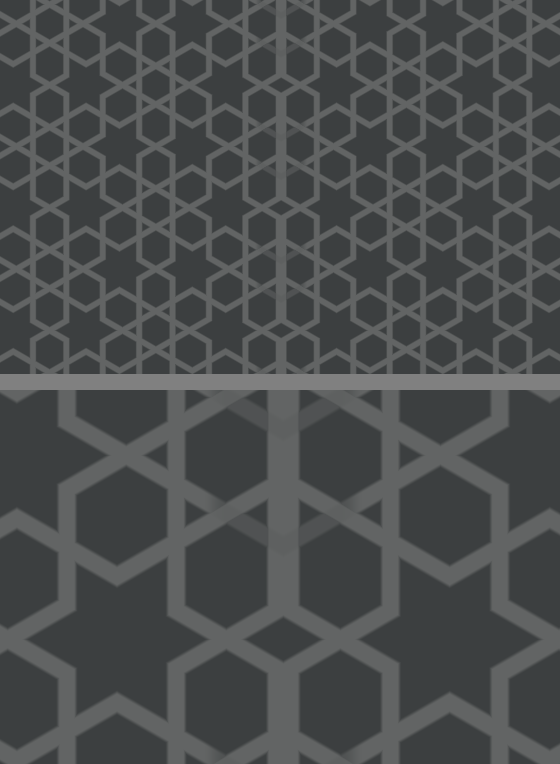
Top, the full canvas; bottom, a detail of the centre.
Reproduce this pattern procedurally as a Shadertoy shader.

```glsl
const float SQRT3 = 1.7320508;
const float PERIOD = 0.328;        // vertical repeat, in canvas heights
const float HALF_WIDTH = 0.136;    // lengths from here on are in repeats
const float HALF_STROKE = 0.0243;
const float SEAM_REACH = 0.19;
const vec3 GROUND = vec3(0.235, 0.247, 0.25);
const vec3 LINE = vec3(0.385, 0.393, 0.392);

vec2 rotate(vec2 p, float angle) {
    float c = cos(angle), s = sin(angle);
    return vec2(c * p.x - s * p.y, s * p.x + c * p.y);
}

// Offset from the nearest centre of a triangular lattice
vec2 latticeOffset(vec2 p) {
    vec2 cell = vec2(SQRT3, 1.0);
    vec2 a = mod(p + 0.5 * cell, cell) - 0.5 * cell;
    vec2 b = mod(p, cell) - 0.5 * cell;
    return dot(a, a) < dot(b, b) ? a : b;
}

// Upright hexagon stretched so that its tips meet the next repeat
float longHexagon(vec2 p, float halfWidth) {
    p = abs(p);
    float tips = dot(p, vec2(0.5, 0.5 * SQRT3)) - 0.25 * SQRT3;
    return max(p.x - halfWidth, tips);
}

float outline(float d, float halfStroke, float soft) {
    return 1.0 - smoothstep(-soft, soft, abs(d) - halfStroke);
}

void mainImage(out vec4 fragColor, in vec2 fragCoord) {
    vec2 uv = fragCoord / iResolution.y;
    float aspect = iResolution.x / iResolution.y;
    float soft = max(1.0 / iResolution.y, 0.002) / PERIOD;

    // Mirror the lattice about the vertical seam
    float seamDistance = abs(uv.x - 0.5 * aspect - 0.003) / PERIOD;
    vec2 p = vec2(seamDistance - 0.155, (uv.y - 0.6084) / PERIOD);
    vec2 local = latticeOffset(p);

    // Three crossed hexagons form each rosette
    float ink = 0.0;
    float slant = 0.0;
    for (int i = 0; i < 3; i++) {
        vec2 turned = rotate(local, float(i) * SQRT3 * 0.6045998);
        float stroke = outline(longHexagon(turned, HALF_WIDTH), HALF_STROKE, soft);
        if (i == 1) slant = stroke;
        else ink = max(ink, stroke);
    }

    // One strand fades beneath the others at the seam
    float seam = 1.0 - smoothstep(SEAM_REACH - 0.03, SEAM_REACH + 0.03, seamDistance);
    ink = max(ink, slant * (1.0 - 0.38 * seam)) - 0.1 * slant * seam;

    fragColor = vec4(mix(GROUND, LINE, ink), 1.0);
}
```
